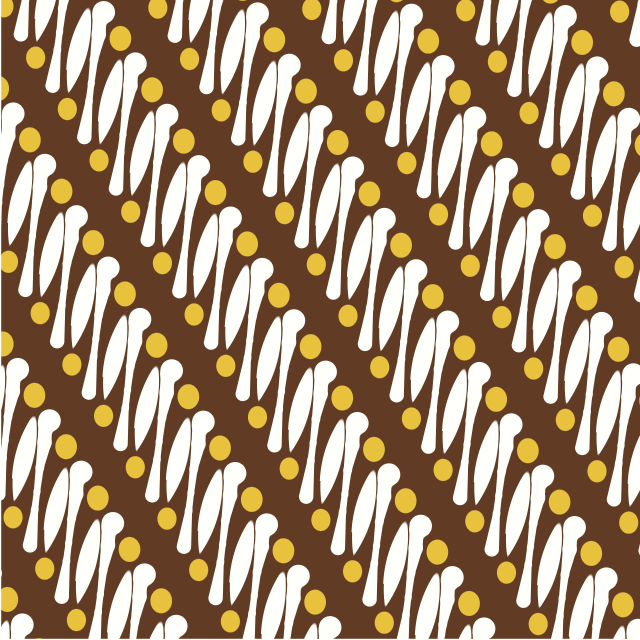
Write a WebGL 1 fragment shader that draws this pattern.

```glsl
precision highp float;
// Diagonal bands of white bone and leaf shapes with gold dots on brown cloth.

uniform vec2 u_resolution;

const vec3 BROWN = vec3(0.38, 0.23, 0.14);
const vec3 WHITE = vec3(1.0, 1.0, 0.99);
const vec3 GOLD = vec3(0.91, 0.76, 0.24);

// Lengths below are in motif units, this many per canvas side.
const float UNITS = 1152.0;
const vec2 ORIGIN = vec2(472.0, 667.5);      // centre of one bone head
const vec2 STEP_BAND = vec2(277.05, -2.4);   // from band to band
const vec2 STEP_ALONG = vec2(57.05, -92.46); // down along a band
const float MARGIN = 2.2;                    // white edge at left and bottom

const float HEAD_RADIUS = 20.3;
const float HEAD_BLEND = 6.0;
const float SHAFT_BLEND = 3.0;

const vec2 LEAF_TOP = vec2(-25.5, 16.0);
const vec2 LEAF_BOTTOM = vec2(-65.0, -148.0);
const float LEAF_HALF_WIDTH = 16.8;
const float NICK_HEIGHT = -104.0;
const float NICK_DEPTH = 1.2;

const vec2 BIG_DOT = vec2(30.0, -47.0);
const vec2 BIG_RADII = vec2(19.5, 22.5);
const vec2 SMALL_DOT = vec2(-8.5, -266.5);
const vec2 SMALL_RADII = vec2(17.2, 20.0);

float smoothMin(float a, float b, float k) {
  float h = max(k - abs(a - b), 0.0) / k;
  return min(a, b) - 0.25 * h * h * k;
}

float smoothMax(float a, float b, float k) {
  return -smoothMin(-a, -b, k);
}

// Capsule whose ends are (x, y, radius).
float taper(vec2 p, vec3 a, vec3 b) {
  vec2 pa = p - a.xy;
  vec2 ba = b.xy - a.xy;
  float h = clamp(dot(pa, ba) / dot(ba, ba), 0.0, 1.0);
  return length(pa - ba * h) - mix(a.z, b.z, h);
}

float ellipse(vec2 p, vec2 radii) {
  return (length(p / radii) - 1.0) * min(radii.x, radii.y);
}

// Round head, thick neck, thin waist and club foot.
float bone(vec2 p) {
  vec3 collar = vec3(-7.5, -10.0, 12.5);
  vec3 neck = vec3(-9.0, -40.0, 12.4);
  vec3 shaft = vec3(-17.5, -85.0, 7.2);
  vec3 waist = vec3(-22.5, -128.0, 5.7);
  vec3 calf = vec3(-26.5, -160.0, 6.2);
  vec3 foot = vec3(-35.0, -224.5, 13.0);
  float d = smoothMin(length(p) - HEAD_RADIUS, taper(p, collar, neck), HEAD_BLEND);
  d = smoothMin(d, taper(p, neck, shaft), SHAFT_BLEND);
  d = smoothMin(d, taper(p, shaft, waist), SHAFT_BLEND);
  d = smoothMin(d, taper(p, waist, calf), SHAFT_BLEND);
  return smoothMin(d, taper(p, calf, foot), SHAFT_BLEND);
}

// Overlap of two discs, blunt at the top, with a small nick on the left.
float leaf(vec2 p) {
  vec2 span = LEAF_TOP - LEAF_BOTTOM;
  float halfLength = 0.5 * length(span);
  vec2 axis = normalize(span);
  vec2 m = p - 0.5 * (LEAF_TOP + LEAF_BOTTOM);
  vec2 q = vec2(dot(m, vec2(axis.y, -axis.x)), dot(m, axis));
  float w = LEAF_HALF_WIDTH;
  float radius = (halfLength * halfLength + w * w) / (2.0 * w);
  vec2 shift = vec2(radius - w, 0.0);
  float right = length(q + shift) - radius;
  float left = length(q - shift) - radius;
  left += NICK_DEPTH * (1.0 - smoothstep(NICK_HEIGHT - 1.0, NICK_HEIGHT + 1.0, p.y));
  float bluntness = mix(4.0, 14.0, smoothstep(-halfLength, halfLength, q.y));
  return smoothMax(right, left, bluntness);
}

// Position measured in lattice steps: x across bands, y along a band.
vec2 toLattice(vec2 p) {
  vec2 b = STEP_BAND;
  vec2 a = STEP_ALONG;
  return vec2(p.x * a.y - p.y * a.x, b.x * p.y - b.y * p.x) / (b.x * a.y - a.x * b.y);
}

void main() {
  float pixel = UNITS / u_resolution.y;
  vec2 p = gl_FragCoord.xy * pixel;
  vec2 cell = fract(toLattice(p - ORIGIN));

  // Nearest shape among the motifs that can reach this cell.
  float white = 1e3;
  float gold = 1e3;
  for (int i = 0; i < 2; i++) {
    for (int j = -1; j < 4; j++) {
      vec2 steps = cell + vec2(-float(i), float(j));
      vec2 q = steps.x * STEP_BAND + steps.y * STEP_ALONG;
      white = min(white, min(bone(q), leaf(q)));
      gold = min(gold, ellipse(q - BIG_DOT, BIG_RADII));
      gold = min(gold, ellipse(q - SMALL_DOT, SMALL_RADII));
    }
  }
  white = min(white, min(p.x, p.y) - MARGIN);

  vec3 color = mix(BROWN, GOLD, clamp(0.5 - gold / pixel, 0.0, 1.0));
  color = mix(color, WHITE, clamp(0.5 - white / pixel, 0.0, 1.0));
  gl_FragColor = vec4(color, 1.0);
}
```
